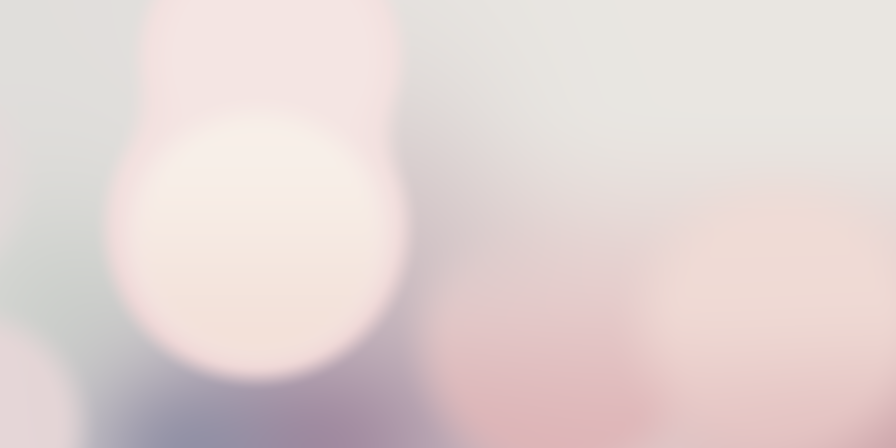
Reproduce this background procedurally as a WebGL 2 fragment shader.

```glsl
#version 300 es
precision highp float;
// Soft pastel bokeh: pale overlapping light discs over a grey, rose and violet haze.

#define CREAM vec3(0.972, 0.942, 0.912)
#define PEACH vec3(0.950, 0.878, 0.845)
#define BLUSH vec3(0.958, 0.898, 0.890)
#define ROSE vec3(0.870, 0.700, 0.710)
#define PALE_ROSE vec3(0.908, 0.825, 0.818)
#define VIOLET vec3(0.620, 0.520, 0.610)
#define SLATE vec3(0.530, 0.540, 0.630)
#define SAGE vec3(0.790, 0.810, 0.790)
#define LOBE_BLUR 0.030
#define LOBE_BLEND 0.10

uniform vec2 u_resolution;
out vec4 fragColor;

float circle(vec2 p, vec2 center, float radius) {
    return length(p - center) - radius;
}

// Coverage of a shape whose edge is blurred over the given half width
float cover(float dist, float blur) {
    return 1.0 - smoothstep(-blur, blur, dist);
}

float glow(vec2 p, vec2 center, vec2 size) {
    vec2 d = (p - center) / size;
    return exp(-dot(d, d));
}

float smoothUnion(float a, float b, float k) {
    float h = max(k - abs(a - b), 0.0) / k;
    return min(a, b) - h * h * k * 0.25;
}

// Hazy backdrop: light at the top, violet shadow along the bottom
vec3 backdrop(vec2 p) {
    vec3 col = mix(vec3(0.880, 0.870, 0.860), vec3(0.912, 0.902, 0.884), smoothstep(0.0, 1.4, p.x));
    float haze = (1.0 - smoothstep(0.25, 0.78, p.y)) * smoothstep(0.8, 1.2, p.x);
    col = mix(col, vec3(0.895, 0.805, 0.800), haze);
    col = mix(col, vec3(0.800, 0.735, 0.750), 0.75 * glow(p, vec2(0.88, 0.40), vec2(0.26, 0.38)));
    col = mix(col, SAGE, 0.80 * glow(p, vec2(0.15, 0.30), vec2(0.28, 0.28)));
    col = mix(col, VIOLET, 0.95 * glow(p, vec2(0.70, 0.0), vec2(0.40, 0.28)));
    col = mix(col, SLATE, 0.80 * glow(p, vec2(0.42, -0.02), vec2(0.22, 0.19)));
    return mix(col, vec3(0.790, 0.630, 0.655), 0.85 * glow(p, vec2(2.02, 0.0), vec2(0.40, 0.22)));
}

// Wide rose discs on the right and faint ones on the left edge
vec3 sideDiscs(vec3 col, vec2 p) {
    float rose = cover(circle(p, vec2(1.25, 0.245), 0.30), 0.07);
    rose *= 1.0 - smoothstep(0.25, 0.55, p.y);
    col = mix(col, mix(ROSE, PALE_ROSE, smoothstep(-0.05, 0.50, p.y)), 0.9 * rose);

    float peach = cover(circle(p, vec2(1.745, 0.27), 0.305), 0.09);
    vec3 peachTint = mix(vec3(0.905, 0.775, 0.770), vec3(0.945, 0.862, 0.838), smoothstep(0.0, 0.35, p.y));
    col = mix(col, peachTint, 0.85 * peach);

    float corner = cover(circle(p, vec2(-0.065, 0.05), 0.24), 0.05);
    col = mix(col, vec3(0.905, 0.840, 0.845), 0.9 * corner);
    float edge = cover(circle(p, vec2(-0.20, 0.60), 0.25), 0.05);
    return mix(col, vec3(0.895, 0.855, 0.855), 0.7 * edge);
}

// Two joined blush lobes holding a brighter cream disc
vec3 mainLobes(vec3 col, vec2 p) {
    float lower = circle(p, vec2(0.573, 0.492), 0.337);
    float upper = circle(p, vec2(0.604, 0.870), 0.292);
    float lobes = smoothUnion(lower, upper, LOBE_BLEND);
    float rim = smoothstep(-0.09, 0.0, lobes);
    vec3 tint = mix(BLUSH, vec3(0.935, 0.835, 0.835), rim * (1.0 - 0.7 * smoothstep(0.2, 0.7, p.y)));
    col = mix(col, tint, cover(lobes, LOBE_BLUR));

    float core = cover(circle(p, vec2(0.578, 0.475), 0.272), 0.045);
    return mix(col, mix(PEACH, CREAM, smoothstep(0.20, 0.68, p.y)), 0.9 * core);
}

void main() {
    vec2 p = gl_FragCoord.xy / u_resolution.y;
    p.x *= 2.0 * u_resolution.y / u_resolution.x;  // keep the layout two units wide
    vec3 col = mainLobes(sideDiscs(backdrop(p), p), p);
    fragColor = vec4(col, 1.0);
}
```
